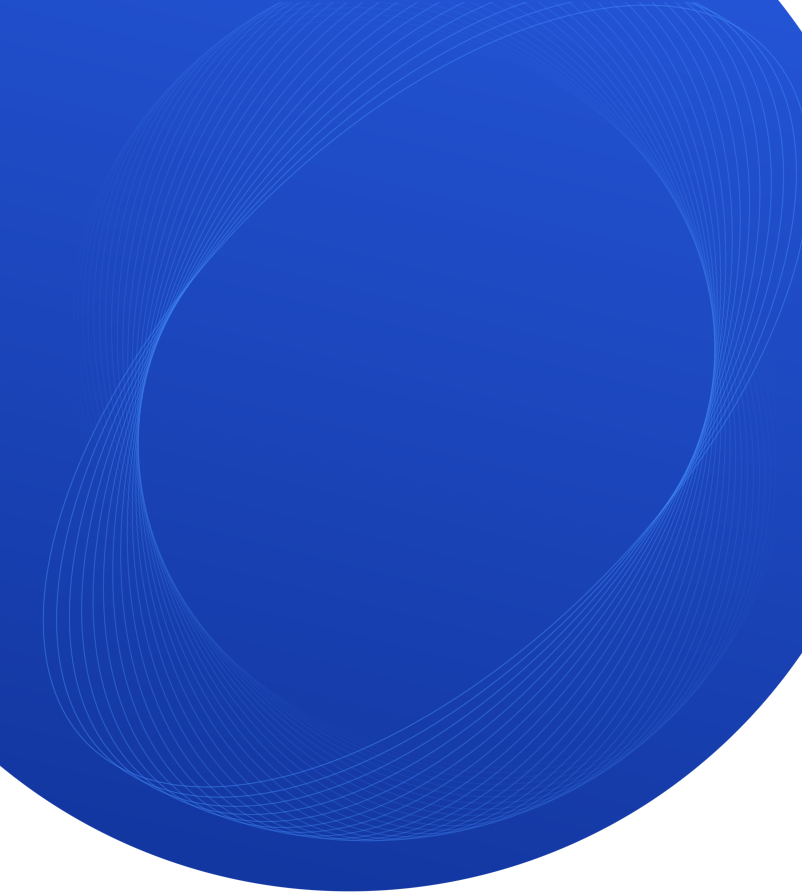
Reproduce this background procedurally as a Shadertoy shader.

```glsl
// A large blue disc on white, shaded by a slightly tilted linear gradient.
// Over it lies a fan of fine elliptical outlines: each one turns, grows rounder
// and fades a little more than the last, so that together they weave a ring.

// Approximate signed distance to an ellipse centred on the origin.
float ellipseDistance(vec2 q, vec2 radii) {
    float k = length(q / radii);
    return k * (k - 1.0) / max(length(q / (radii * radii)), 1e-4);
}

// Combined opacity of all the outlines at p.
float ellipseFan(vec2 p, float pixel) {
    const float COUNT = 29.0;
    const float WIDTH = 0.0013;
    float spread = max(WIDTH, pixel);
    float clear = 1.0;
    for (float i = 0.0; i < COUNT; i++) {
        float t = i / (COUNT - 1.0);
        float angle = radians(mix(46.0, 134.0, t));
        vec2 axis = vec2(cos(angle), sin(angle));
        vec2 q = vec2(dot(p, axis), dot(p, vec2(-axis.y, axis.x)));
        vec2 radii = mix(vec2(0.542, 0.282), vec2(0.435, 0.368), t);
        float d = abs(ellipseDistance(q, radii));
        float line = (1.0 - smoothstep(0.0, spread, d)) * WIDTH / spread;
        clear *= 1.0 - 0.48 * (1.0 - t) * line;
    }
    return 1.0 - clear;
}

void mainImage(out vec4 fragColor, in vec2 fragCoord) {
    float pixel = 1.0 / iResolution.y;
    vec2 p = fragCoord * pixel;

    // Gradient: deep blue at the bottom, brighter towards the upper right
    float rise = clamp((p.y + 0.25 * p.x - 0.10) / 1.11, 0.0, 1.0);
    vec3 blue = mix(vec3(0.075, 0.215, 0.63), vec3(0.138, 0.330, 0.835), rise);

    // Fine outlines, trimmed just below the top edge
    float trim = 1.0 - smoothstep(-0.5, 0.5, (p.y - 0.9975) / pixel);
    float fan = ellipseFan(p - vec2(0.476, 0.558), pixel) * trim;
    blue = mix(blue, vec3(0.25, 0.53, 0.96), fan);

    // Disc over the white ground
    float edge = length(p - vec2(0.390, 0.6177)) - 0.6125;
    float outside = smoothstep(-0.75, 0.75, edge / pixel);
    fragColor = vec4(mix(blue, vec3(1.0), outside), 1.0);
}
```
